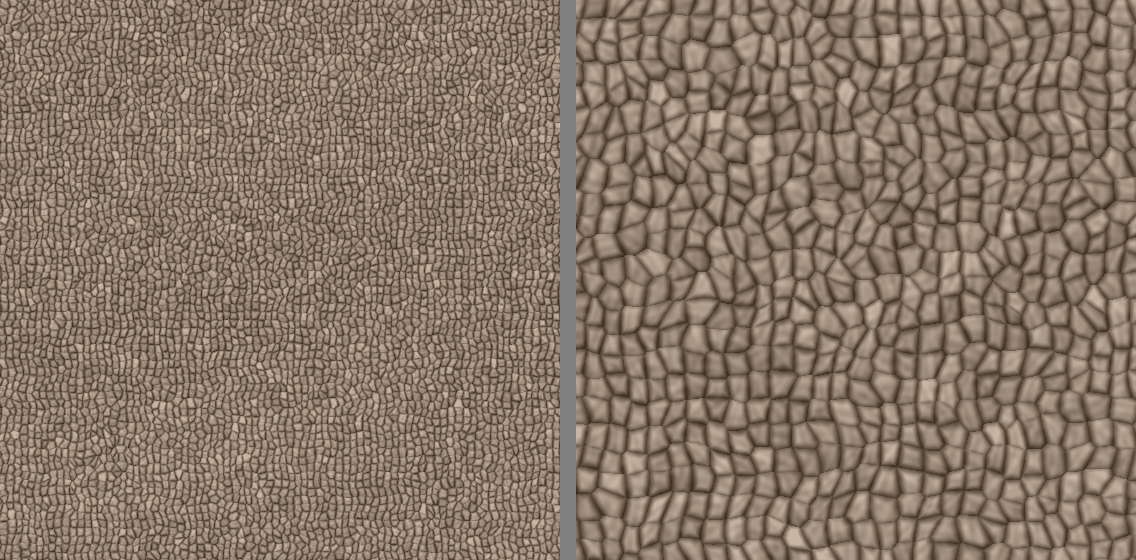
Left, the full canvas; right, a detail of the centre.
A three.js fragment shader for this texture:

```glsl
// Brown loop-pile carpet: wavy upright columns of small yarn loops with dark gaps.
varying vec2 vUv;

#define LOOPS vec2(80.0, 70.0)           // loops across and up
#define JITTER vec2(0.42, 0.85)          // scatter of the loop centres
#define WAVE 0.34                        // sideways sway of the columns
#define GAP_SOFTNESS 0.34                // width of the shaded loop rim
#define ROW_GAP_LIFT 0.09                // gaps within a column are shallower
#define LIGHT_DIR vec2(-0.12, 0.20)      // slope of light over each loop
#define TINT_SPREAD 0.20                 // tone change from loop to loop
#define STRAND_DEPTH 0.055               // twisted strands on the yarn
#define FUZZ_DEPTH 0.22                  // fine fibre noise
#define SHADOW_COLOR vec3(0.235, 0.175, 0.118)
#define YARN_COLOR vec3(0.735, 0.665, 0.595)

vec2 hash2(vec2 p) {
  vec3 q = fract(vec3(p.xyx) * vec3(0.1031, 0.1030, 0.0973));
  q += dot(q, q.yzx + 33.33);
  return fract((q.xx + q.yz) * q.zy);
}

float valueNoise(vec2 p) {
  vec2 cell = floor(p), f = fract(p);
  f = f * f * (3.0 - 2.0 * f);
  float low = mix(hash2(cell).x, hash2(cell + vec2(1.0, 0.0)).x, f.x);
  float high = mix(hash2(cell + vec2(0.0, 1.0)).x, hash2(cell + 1.0).x, f.x);
  return mix(low, high, f.y);
}

// Layered sines: a slow, uneven field of about -1 to 1
float sway(vec2 p) {
  float a = sin(p.x * 0.31 + p.y * 0.83 + 2.0 * sin(p.y * 0.17 - p.x * 0.23));
  float b = sin(p.y * 1.37 - p.x * 0.57 + 1.7 * sin(p.x * 0.41 + p.y * 0.11));
  return 0.55 * a + 0.45 * b;
}

// Centre of the loop that belongs to a grid cell
vec2 loopCentre(vec2 cell) {
  float disorder = 0.85 + 0.35 * sway(cell * 0.23 + 7.0);
  return cell + 0.5 + (hash2(cell + 17.0) - 0.5) * JITTER * disorder;
}

// Offset from the nearest loop centre (xy) and that loop's cell (zw)
vec4 nearestLoop(vec2 p) {
  vec4 nearest = vec4(0.0);
  float best = 100.0;
  for (int j = -2; j <= 2; j++) {
    for (int i = -1; i <= 1; i++) {
      vec2 cell = floor(p) + vec2(float(i), float(j));
      vec2 offset = p - loopCentre(cell);
      float d = dot(offset, offset);
      if (d < best) {
        best = d;
        nearest = vec4(offset, cell);
      }
    }
  }
  return nearest;
}

// Distance to the border of the loop, raised where the border runs level
float rimDistance(vec2 p, vec4 loop) {
  float rim = 10.0;
  vec2 centre = p - loop.xy;
  for (int j = -2; j <= 2; j++) {
    for (int i = -2; i <= 2; i++) {
      vec2 cell = loop.zw + vec2(float(i), float(j));
      vec2 toOther = loopCentre(cell) - centre;
      float span = length(toOther);
      if (span > 0.001) {
        vec2 n = toOther / span;
        float lift = ROW_GAP_LIFT * n.y * n.y * 2.0 * hash2(cell + loop.zw).y;
        rim = min(rim, 0.5 * span - dot(loop.xy, n) + lift);
      }
    }
  }
  return rim;
}

void main() {
  // Sway the columns, then find the loop under this point
  vec2 p = vUv * LOOPS + 40.0;
  p += WAVE * vec2(sway(p), 0.6 * sway(p.yx + 31.0));
  vec4 loop = nearestLoop(p);
  vec2 random = hash2(loop.zw + 91.0);

  // Rounded body between dark gaps, lit from above
  float body = smoothstep(-0.10, GAP_SOFTNESS, rimDistance(p, loop));
  float tone = mix(0.06, 0.83, body) + dot(loop.xy, LIGHT_DIR);

  // Yarn tint, twisted strands, fuzz and a few bright tips
  tone += (random.x - 0.5) * TINT_SPREAD * body;
  float angle = 6.2832 * random.y;
  tone += STRAND_DEPTH * body * sin(13.0 * dot(loop.xy, vec2(cos(angle), sin(angle))) + angle);
  tone += (valueNoise(vUv * 230.0) - 0.5) * FUZZ_DEPTH;
  tone += 0.16 * smoothstep(0.93, 1.0, random.x) * body;

  // Broad, faint wear across the carpet
  tone += 0.03 * sway(vUv * 9.0);

  gl_FragColor = vec4(mix(SHADOW_COLOR, YARN_COLOR, clamp(tone, 0.0, 1.1)), 1.0);
}
```
